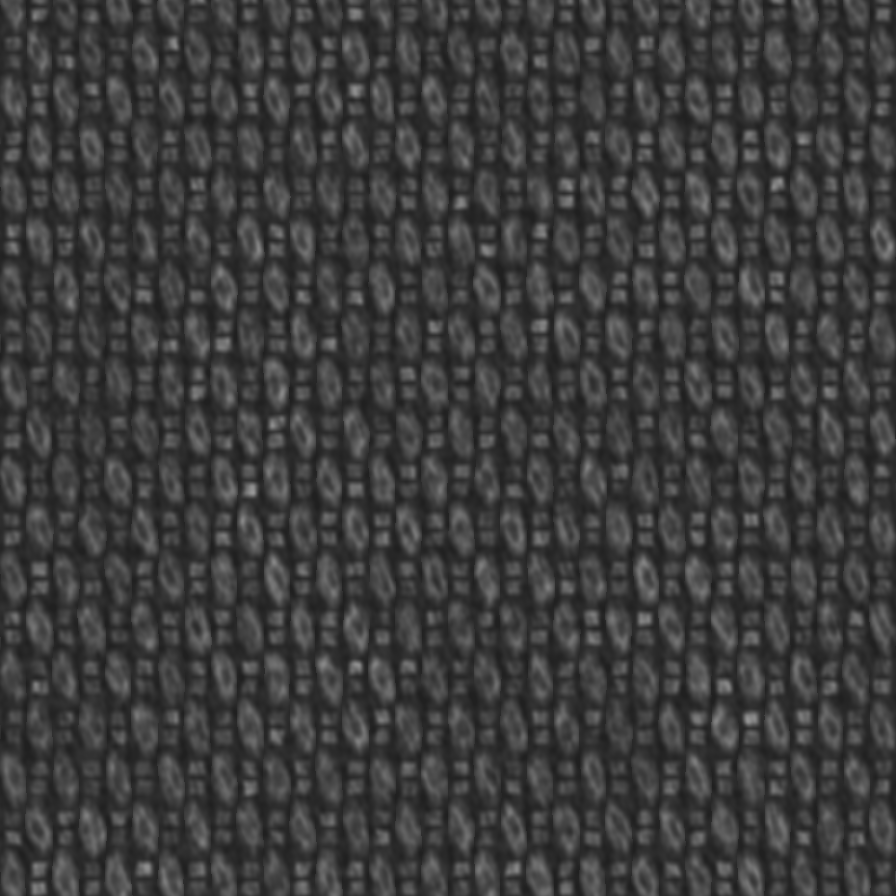
A WebGL 2 fragment shader for this texture:

```glsl
#version 300 es
precision highp float;
// Dark grey woven cloth: staggered columns of leaning oval stitches joined by short stacked blocks.
uniform vec2 u_resolution;
out vec4 fragColor;

float hash(vec2 p) {
    return fract(sin(dot(p, vec2(127.1, 311.7))) * 43758.55);
}

vec2 gradient(vec2 cell) {
    float angle = 6.2832 * hash(cell);
    return vec2(cos(angle), sin(angle));
}

// Gradient noise, roughly -0.7 to 0.7
float noise(vec2 p) {
    vec2 i = floor(p), f = fract(p);
    vec2 u = f * f * f * (f * (f * 6.0 - 15.0) + 10.0);
    vec2 e = vec2(1.0, 0.0);
    float low = mix(dot(gradient(i), f), dot(gradient(i + e), f - e), u.x);
    float high = mix(dot(gradient(i + e.yx), f - e.yx), dot(gradient(i + 1.0), f - 1.0), u.x);
    return mix(low, high, u.y);
}

// Soft band: 1 inside, falling to 0 between inner and outer
float band(float d, float inner, float outer) {
    return 1.0 - smoothstep(inner, outer, abs(d));
}

// Leaning oval loop with a dim, steeper slit in the middle
float ovalStitch(vec2 p, float shift) {
    float r = length(vec2((p.x + 0.6 * p.y) / 0.54, p.y / 0.285));
    float slit = length(vec2((p.x + 1.1 * p.y - shift) / 0.24, p.y / 0.15));
    float lobes = 0.85 + 0.35 * smoothstep(-0.1, 0.25, -p.x * p.y * 8.0);
    return band(r, 0.45, 1.15) * (1.0 - 0.55 * band(slit, 0.1, 1.1)) * lobes;
}

// Two small blocks stacked in the gap between ovals, parted by a thin dark line
float gapBlocks(vec2 p) {
    float fromGap = 0.5 - abs(p.y);
    return band(p.x, 0.12, 0.42) * band(fromGap - 0.095, 0.025, 0.105);
}

void main() {
    vec2 uv = gl_FragCoord.xy / u_resolution;

    // Slight unevenness of the threads
    vec2 warped = uv + 0.003 * vec2(noise(uv * 30.0), noise(uv * 23.0 + 40.0));

    // 34 columns, every other one shifted by half; stitches lengthen a little downwards
    float column = floor(warped.x * 34.0);
    float drop = 0.941 - warped.y;
    float along = drop * (0.468 * drop - 9.65) + 0.5 * mod(column + 1.0, 2.0);
    float stitch = floor(along + 0.5);
    vec2 p = vec2(fract(warped.x * 34.0) - 0.5, along - stitch);
    vec2 id = vec2(column, stitch);

    // Each loop and block has its own brightness
    float ovalTone = 0.75 + 0.35 * hash(id + 7.0);
    float blockHash = hash(id + vec2(0.37 * sign(p.y), 53.0));
    float blockTone = 0.45 + 0.65 * blockHash + 0.4 * pow(blockHash, 12.0);
    float slitShift = 0.24 * (hash(id + 29.0) - 0.5);
    float light = max(ovalStitch(p, slitShift) * ovalTone, gapBlocks(p) * blockTone);

    // Fibre grain stretched along the leaning threads, and broad worn patches
    vec2 leaning = vec2(uv.x + 0.3 * uv.y, uv.y);
    float grain = noise(leaning * vec2(92.0, 48.0));
    float fine = noise(uv * vec2(120.0, 95.0) + 19.0);
    float wear = noise(uv * vec2(4.5, 3.5) + 3.0) + 0.5 * noise(uv * vec2(17.0, 9.0));
    light *= 1.0 + 0.65 * grain + 0.3 * fine + 0.3 * wear;

    // Ground is darkest in the grooves between columns
    float groove = 0.5 + 0.5 * cos(6.2832 * p.x);
    float ground = 0.155 + 0.025 * groove + 0.06 * grain + 0.035 * fine;
    float grey = ground + 0.185 * light;
    fragColor = vec4(vec3(clamp(grey, 0.125, 0.62)), 1.0);
}
```
